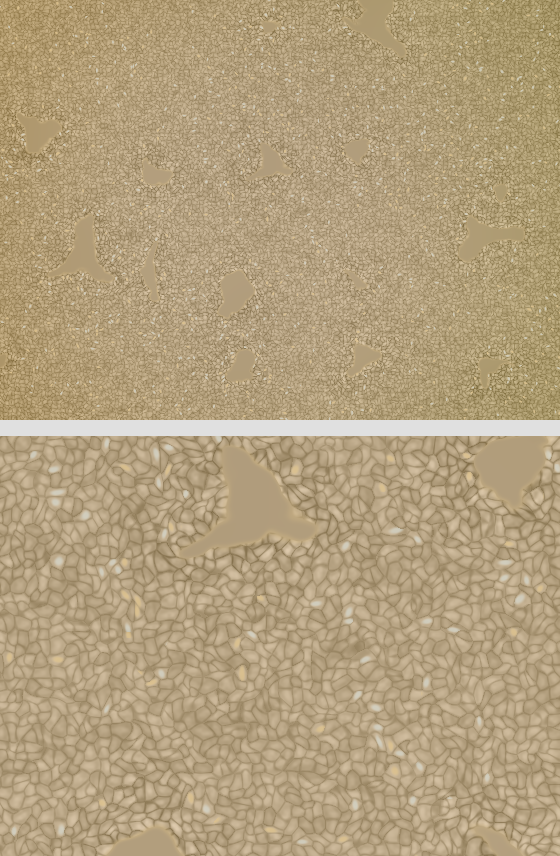
Top, the full canvas; bottom, a detail of the centre.
Give the GLSL for this texture, as a Shadertoy shader.

```glsl
// Phase-contrast view of a dense cell layer with smooth bare islands.

const vec3 CENTRE_TINT = vec3(0.705, 0.628, 0.502);
const vec3 LEFT_TINT   = vec3(0.705, 0.610, 0.425);
const vec3 RIGHT_TINT  = vec3(0.680, 0.615, 0.430);
const vec3 RIM_COLOR   = vec3(0.800, 0.700, 0.510);
const vec3 GLINT_COOL  = vec3(0.820, 0.830, 0.790);
const vec3 GLINT_WARM  = vec3(0.870, 0.760, 0.540);
const float CELL_SIZE    = 0.0095; // all sizes are fractions of canvas height
const float ISLAND_PITCH = 0.25;
const float ISLAND_SHARE = 0.72;
const float RIM_WIDTH    = 0.0028;
const float CONTRAST     = 1.0;
const float TAU = 6.2831853;

float hash(vec2 p) {
    return fract(sin(dot(p, vec2(127.1, 311.7))) * 43758.5453);
}

vec2 hash2(vec2 p) {
    return vec2(hash(p), hash(p + 37.3));
}

float noise(vec2 p) {
    vec2 i = floor(p), f = fract(p);
    f = f * f * (3.0 - 2.0 * f);
    return mix(mix(hash(i), hash(i + vec2(1, 0)), f.x),
               mix(hash(i + vec2(0, 1)), hash(i + vec2(1, 1)), f.x), f.y);
}

vec2 noise2(vec2 p) {
    return vec2(noise(p), noise(p + 71.7)) - 0.5;
}

float smoothMin(float a, float b, float k) {
    float h = max(k - abs(a - b), 0.0) / k;
    return min(a, b) - 0.25 * h * h * k;
}

// Stretched, randomly turned cells: nearest distance, border gap, cell tone.
vec3 cells(vec2 p) {
    vec2 base = floor(p);
    float near = 9.0, next = 9.0, tone = 0.0;
    for (int y = -1; y <= 1; y++)
    for (int x = -1; x <= 1; x++) {
        vec2 id = base + vec2(x, y);
        vec2 v = p - id - 0.1 - 0.8 * hash2(id);
        float a = TAU * hash(id + 11.9);
        vec2 axis = vec2(cos(a), sin(a));
        float d = length(vec2(0.7 * dot(v, axis), 1.3 * dot(v, vec2(-axis.y, axis.x))));
        if (d < near) { next = near; near = d; tone = hash(id + 5.3); }
        else next = min(next, d);
    }
    return vec3(near, next - near, tone);
}

// Signed distance to scattered islands, each a hub with three tapering arms.
float islands(vec2 p) {
    p += 0.055 * noise2(p * 13.0) + 0.014 * noise2(p * 42.0);
    vec2 base = floor(p / ISLAND_PITCH);
    float dist = 1.0;
    for (int y = -1; y <= 1; y++)
    for (int x = -1; x <= 1; x++) {
        vec2 id = base + vec2(x, y);
        if (hash(id + 3.1) > ISLAND_SHARE) continue;
        vec2 v = p - (id + 0.2 + 0.6 * hash2(id + 8.4)) * ISLAND_PITCH;
        float size = mix(0.012, 0.052, hash(id + 19.7));
        float turn = TAU * hash(id + 23.5);
        for (int k = 0; k < 3; k++) {
            float r = hash(id + 31.0 + float(k));
            float a = turn + TAU * (float(k) + 0.6 * r) / 3.0;
            vec2 arm = size * mix(0.5, 2.3, r * r) * vec2(cos(a), sin(a));
            float t = clamp(dot(v, arm) / dot(arm, arm), 0.0, 1.0);
            float d = length(v - arm * t) - size * mix(0.75, 0.3, t);
            dist = smoothMin(dist, d, 0.012);
        }
    }
    return dist;
}

void mainImage(out vec4 fragColor, in vec2 fragCoord) {
    vec2 p = fragCoord / iResolution.y;
    vec2 uv = fragCoord / iResolution.xy;
    float pixel = 1.0 / iResolution.y;

    // Uneven lamp light: pinkish centre, yellow sides
    vec3 side = mix(LEFT_TINT, RIGHT_TINT, smoothstep(0.1, 0.9, uv.x));
    float falloff = smoothstep(0.15, 0.75, length((uv - vec2(0.47, 0.45)) * vec2(1.1, 0.8)));
    vec3 light = mix(CENTRE_TINT, side, falloff);
    light += 0.02 * (noise(p * 5.0) - 0.5) - 0.025 * falloff * falloff;

    // Cell layer: dark borders, pale bodies, stronger beside the islands
    float dist = islands(p) + 0.007 * (noise(p * 85.0) - 0.5);
    float nearEdge = exp(-max(dist, 0.0) / 0.03);
    vec3 cell = cells((p + 0.006 * noise2(p * 60.0)) / CELL_SIZE);
    float border = 1.0 - smoothstep(0.0, 0.28, cell.y);
    float body = smoothstep(0.5, 0.1, cell.x);
    float shade = 0.085 * (cell.z - 0.5) - 0.085 * border + 0.055 * body;
    shade += 0.05 * (noise(p * 330.0) - 0.5);
    vec3 layer = light + 0.008 + CONTRAST * shade * (0.9 + 0.7 * nearEdge) * vec3(1.0, 1.0, 1.08);

    // Glinting rounded cells, gathered in loose patches
    float patchy = smoothstep(0.45, 0.8, 0.6 * noise(p * 9.0) + 0.4 * noise(p * 28.0));
    float glint = step(0.96 - 0.12 * patchy, cell.z) * smoothstep(0.42, 0.12, cell.x);
    vec3 glintColor = mix(GLINT_COOL, GLINT_WARM, step(0.55, fract(cell.z * 91.0)));
    layer = mix(layer, glintColor, 0.7 * glint);

    // Bare islands with a bright rim and a few floating specks
    vec3 bare = light - vec3(0.008, 0.010, 0.012);
    vec3 speck = cells(p / 0.03 + 50.0);
    float dot_ = step(0.93, speck.z) * (1.0 - smoothstep(0.08, 0.08 + pixel / 0.03, speck.x));
    bare = mix(bare, RIM_COLOR, 0.7 * dot_);
    vec3 color = mix(bare, layer, smoothstep(-pixel, pixel, dist));
    float rim = exp(-pow(dist / RIM_WIDTH, 2.0));
    color = mix(color, RIM_COLOR, 0.6 * rim * (0.4 + 0.6 * noise(p * 40.0)));

    fragColor = vec4(color, 1.0);
}
```
